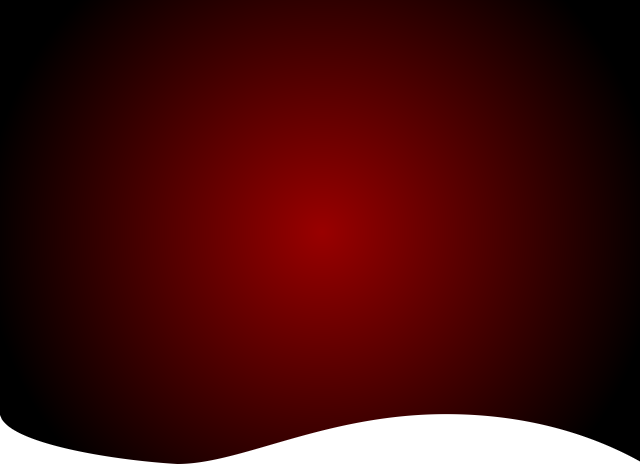
This background is drawn by a WebGL 2 fragment shader. Its source:

```glsl
#version 300 es
precision highp float;
// Deep red radial glow fading to black above a white wave along the bottom.

uniform vec2 u_resolution;
out vec4 fragColor;

const vec3 GLOW_RED = vec3(0.6, 0.0, 0.0);
const vec3 WAVE_WHITE = vec3(1.0);
const vec2 GLOW_CENTER = vec2(0.503, 0.5);
const float GLOW_RADIUS = 0.526; // fraction of the canvas width
const float CREST = 0.1075;      // fraction of the canvas height

// Cubic Bezier along one axis
float bezier(vec4 c, float t) {
    float s = 1.0 - t;
    return dot(c, vec4(s * s * s, 3.0 * s * s * t, 3.0 * s * t * t, t * t * t));
}

// Height of a left-to-right Bezier curve at x, found by bisection
float curveHeight(vec4 xs, vec4 ys, float x) {
    float low = 0.0, high = 1.0;
    for (int i = 0; i < 20; i++) {
        float mid = 0.5 * (low + high);
        if (bezier(xs, mid) < x) low = mid;
        else high = mid;
    }
    return bezier(ys, 0.5 * (low + high));
}

// Wave outline: steep fall, smooth rise, gentle fall
float waveHeight(float x, float crest) {
    vec4 xs = vec4(0.0, 0.0065, 0.169, 0.277);
    vec4 ys = vec4(crest, 0.047, 0.009, 0.0);
    if (x > 0.697) {
        xs = vec4(0.697, 0.807, 0.911, 1.0);
        ys = vec4(crest, crest, 0.0735, 0.0055);
    } else if (x > 0.277) {
        xs = vec4(0.277, 0.378, 0.508, 0.697);
        ys = vec4(0.0, 0.0, crest, crest);
    }
    return curveHeight(xs, ys, x);
}

// Linear falloff from the center to the rim of a circle
float radialGlow(vec2 offset, float radius) {
    return clamp(1.0 - length(offset) / radius, 0.0, 1.0);
}

void main() {
    vec2 uv = gl_FragCoord.xy / u_resolution;
    vec2 aspect = vec2(1.0, u_resolution.y / u_resolution.x);

    // Background glow
    vec3 color = GLOW_RED * radialGlow((uv - GLOW_CENTER) * aspect, GLOW_RADIUS);

    // Wave with a smoothed edge
    float depth = waveHeight(uv.x, CREST) - uv.y;
    float edge = length(vec2(dFdx(depth), dFdy(depth)));
    float cover = clamp(0.5 + depth / max(edge, 1e-5), 0.0, 1.0);
    color = mix(color, WAVE_WHITE, cover);

    fragColor = vec4(color, 1.0);
}
```
